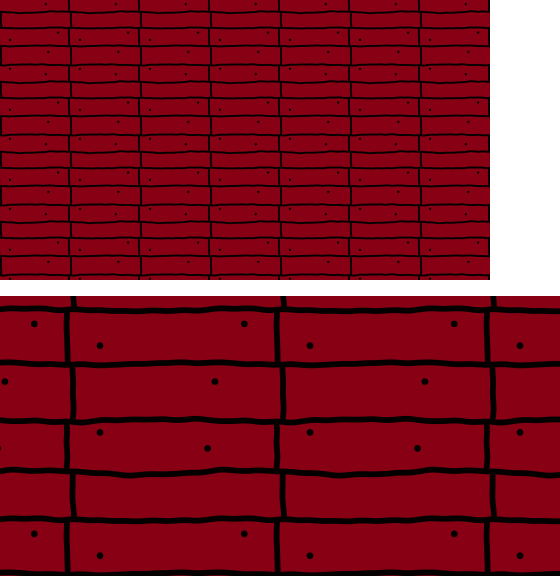
Top: the whole. Bottom: its middle third, enlarged.
Reproduce this texture procedurally as a WebGL 1 fragment shader.

```glsl
precision highp float;

uniform vec2 u_resolution;

const vec3 RED = vec3(0.53, 0.0, 0.08);
const vec3 INK = vec3(0.02, 0.0, 0.0);
const vec3 BLANK = vec3(1.0);

const float TAU = 6.2831853;
const float TILES_DOWN = 4.0;
const float TILES_ACROSS = 7.0;
const float HALF_LINE = 0.0138;
const float NAIL_RADIUS = 0.016;

// Seam shape, one component per board, measured down from the tile top
const vec4 SEAM_BASE = vec4(0.174, 0.400, 0.656, 0.926);
const vec4 SEAM_SWAY = vec4(0.011, 0.006, 0.006, 0.006);
const vec4 SEAM_PHASE = vec4(0.08, 0.08, -0.15, 0.70);

// Nail places, one component per board
const vec4 RIGHT_NAIL_X = vec4(0.0, 0.83, 0.69, 0.655);
const vec4 RIGHT_NAIL_DROP = vec4(0.0, 0.066, 0.085, 0.133);
const vec4 LEFT_NAIL_DROP = vec4(0.0, 0.170, 0.0, 0.057);
const float LEFT_NAIL_X = 0.143;

float slopeHash(float cell, float seed) {
  return fract(sin(cell * 12.9898 + seed * 78.233) * 43758.5) * 2.0 - 1.0;
}

// Gradient noise along a line, repeating after a whole number of cells
float gradientNoise(float x, float period, float seed) {
  float cell = floor(x);
  float f = x - cell;
  float a = slopeHash(mod(cell, period), seed) * f;
  float b = slopeHash(mod(cell + 1.0, period), seed) * (f - 1.0);
  return mix(a, b, f * f * (3.0 - 2.0 * f));
}

float roughness(float x, float seed) {
  return 0.013 * gradientNoise(x * 9.0, 9.0, seed);
}

// Signed offset to the nearest repeat
float wrapped(float d) {
  return fract(d + 0.5) - 0.5;
}

float coverage(float dist, float pixel) {
  return clamp(0.5 - dist / pixel, 0.0, 1.0);
}

vec4 seamHeights(float x) {
  vec4 rough = vec4(roughness(x, 1.0), roughness(x, 2.0),
                    roughness(x, 3.0), roughness(x, 4.0));
  return SEAM_BASE + SEAM_SWAY * sin(TAU * (x - SEAM_PHASE)) + rough;
}

float nailDistance(vec2 p, vec2 center) {
  return length(vec2(wrapped(p.x - center.x), wrapped(p.y - center.y))) - NAIL_RADIUS;
}

// Distance to the upright joint of the board between two seams
float jointDistance(vec2 p, float top, float bottom, float side, float seed) {
  float drop = fract(p.y - top);
  float height = fract(bottom - top);
  float center = 0.014 * side + 0.02 * (drop - 0.12) + roughness(p.y, seed);
  float across = abs(wrapped(p.x - center)) - HALF_LINE;
  return drop < height ? across : 1.0;
}

float inkDistance(vec2 p) {
  vec4 tops = seamHeights(p.x);
  vec4 bottoms = tops.yzwx;
  float dist = 1.0;
  for (int i = 0; i < 4; i++) {
    float board = float(i);
    float odd = mod(board, 2.0);

    // Seam and joint
    dist = min(dist, abs(wrapped(p.y - tops[i])) - HALF_LINE);
    dist = min(dist, jointDistance(p, tops[i], bottoms[i], 1.0 - 2.0 * odd, board + 5.0));

    // Nails: none in the first board, a left one in odd boards only
    vec2 rightNail = vec2(RIGHT_NAIL_X[i], SEAM_BASE[i] + RIGHT_NAIL_DROP[i]);
    vec2 leftNail = vec2(LEFT_NAIL_X, SEAM_BASE[i] + LEFT_NAIL_DROP[i]);
    if (i > 0) dist = min(dist, nailDistance(p, rightNail));
    if (odd > 0.5) dist = min(dist, nailDistance(p, leftNail));
  }
  return dist;
}

void main() {
  float pixel = TILES_DOWN / u_resolution.y;
  vec2 p = gl_FragCoord.xy * pixel;
  p.y = TILES_DOWN - p.y;

  vec3 color = mix(RED, INK, coverage(inkDistance(p), pixel));
  color = mix(BLANK, color, coverage(p.x - TILES_ACROSS, pixel));
  gl_FragColor = vec4(color, 1.0);
}
```
